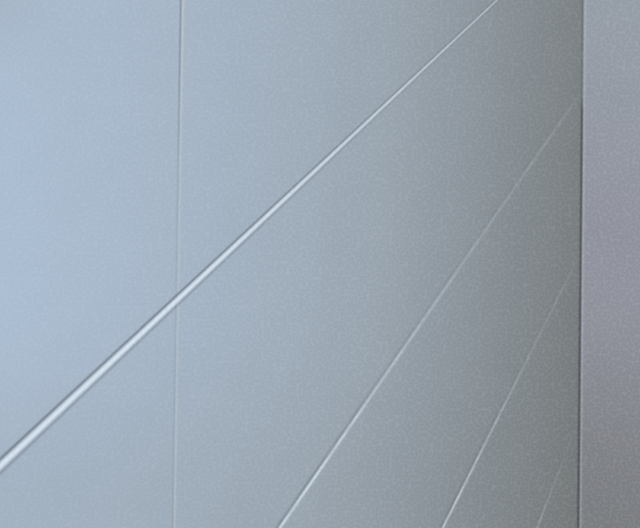
Reproduce this texture procedurally as a Shadertoy shader.

```glsl
// Blue-grey brushed wall panels with slanting bright scratches and a dark vertical seam.

// Wall tones, from lit to shaded
const vec3 LIT = vec3(0.69, 0.765, 0.85);
const vec3 MIDTONE = vec3(0.605, 0.65, 0.69);
const vec3 SHADE = vec3(0.455, 0.468, 0.468);
// Side panel tones, from bottom to top
const vec3 SIDE_LOW = vec3(0.495, 0.505, 0.52);
const vec3 SIDE_MID = vec3(0.575, 0.585, 0.625);
const vec3 SIDE_TOP = vec3(0.595, 0.625, 0.665);
// Lines
const vec3 GLINT = vec3(0.87, 0.92, 0.96);
const vec3 FAINT_GLINT = vec3(0.74, 0.77, 0.79);
const vec3 GROOVE = vec3(0.29, 0.31, 0.33);
// Line ends, in canvas heights
const vec2 SEAM_LOW = vec2(1.095, 0.0), SEAM_HIGH = vec2(1.104, 1.0);
const vec2 JOINT_LOW = vec2(0.3305, 0.0), JOINT_HIGH = vec2(0.3465, 1.0);
const vec2 RIDGE_LOW = vec2(0.0, 0.117), RIDGE_HIGH = vec2(0.9415, 1.0);
// Surface
const float GRAIN_CELLS = 165.0;
const float GRAIN_LIT = 0.022, GRAIN_SHADE = 0.055;
const float MOTTLE = 0.005;

vec2 hash2(vec2 cell) {
    vec3 q = fract(cell.xyx * vec3(0.1031, 0.1030, 0.0973));
    q += dot(q, q.yzx + 33.33);
    return fract((q.xx + q.yz) * q.zy);
}

// Distance to the nearest scattered point
float cellular(vec2 p) {
    vec2 cell = floor(p), f = fract(p);
    float nearest = 2.0;
    for (int y = -1; y <= 1; y++)
        for (int x = -1; x <= 1; x++) {
            vec2 offset = vec2(x, y);
            vec2 d = offset + hash2(cell + offset) - f;
            nearest = min(nearest, dot(d, d));
        }
    return sqrt(nearest);
}

float layeredSines(vec2 p) {
    float sum = 0.0, amplitude = 0.5;
    for (int i = 0; i < 4; i++) {
        sum += amplitude * sin(p.x + 1.7 * sin(p.y)) * cos(p.y - 0.6 * p.x);
        p = mat2(1.5, 1.1, -1.1, 1.5) * p + 2.3;
        amplitude *= 0.6;
    }
    return sum;
}

// x: fraction along a-b; y: signed distance, positive to the left of it
vec2 lineCoords(vec2 p, vec2 a, vec2 b) {
    vec2 d = b - a;
    float len = length(d);
    d /= len;
    return vec2(dot(p - a, d) / len, dot(p - a, vec2(-d.y, d.x)));
}

// Soft stroke that never gets thinner than a pixel
float stroke(float dist, float width) {
    float pixel = 0.6 / iResolution.y;
    float spread = width * width + pixel * pixel;
    return exp(-dist * dist / spread) * width * inversesqrt(spread);
}

// Thin bright scratch with a dark upper edge, fading as it climbs
vec3 scratch(vec3 color, vec2 p, vec2 a, vec2 b, float width, float strength) {
    vec2 l = lineCoords(p, a, b);
    float fade = strength * mix(1.0, 0.22, smoothstep(0.0, 0.75, l.x));
    fade *= 1.0 - smoothstep(0.9, 1.05, l.x);
    fade *= 0.85 + 0.15 * sin(l.x * 71.0 + 2.0 * sin(l.x * 29.0));
    color = mix(color, GROOVE, 0.4 * fade * stroke(l.y - 1.9 * width, width));
    return mix(color, GLINT, fade * stroke(l.y, width));
}

void mainImage(out vec4 fragColor, in vec2 fragCoord) {
    vec2 p = fragCoord / iResolution.y;
    vec2 seam = lineCoords(p, SEAM_LOW, SEAM_HIGH);
    float u = clamp(p.x / SEAM_LOW.x, 0.0, 1.0);

    // Main wall: light falls off to the right and towards the floor
    float tone = 0.08 + 0.29 * u + 0.55 * u * u;
    tone += 0.2 * (1.0 - u) * smoothstep(0.45, 0.0, p.y) - 0.1 * u * (p.y - 0.4);
    tone += 0.16 * exp(-12.0 * length(p - vec2(0.0, 1.0)));
    tone = clamp(tone, 0.0, 1.0);
    vec3 color = tone < 0.5 ? mix(LIT, MIDTONE, tone * 2.0)
                            : mix(MIDTONE, SHADE, tone * 2.0 - 1.0);

    // Faint upright joint
    vec2 joint = lineCoords(p, JOINT_LOW, JOINT_HIGH);
    float upper = smoothstep(0.55, 1.0, p.y);
    color = mix(color, GROOVE, (0.1 + 0.25 * upper) * stroke(joint.y - 0.004, 0.002));
    color = mix(color, FAINT_GLINT, (0.5 + 0.3 * upper) * stroke(joint.y, 0.0023));

    // Broad ridge, tapering to the upper right
    vec2 ridge = lineCoords(p, RIDGE_LOW, RIDGE_HIGH);
    float width = mix(0.0056, 0.0016, clamp(ridge.x, 0.0, 1.0));
    float gleam = mix(0.92, 0.5, smoothstep(0.35, 1.0, ridge.x));
    color = mix(color, GROOVE, 0.55 * gleam * stroke(ridge.y - 1.7 * width, 0.55 * width));
    color = mix(color, GROOVE, 0.3 * gleam * stroke(ridge.y + 1.7 * width, 0.6 * width));
    color = mix(color, GLINT, gleam * stroke(ridge.y, width));

    // Lesser scratches
    color = scratch(color, p, vec2(0.530, 0.0), vec2(1.095, 0.818), 0.0027, 0.8);
    color = scratch(color, p, vec2(0.8386, 0.0), vec2(1.092, 0.506), 0.0022, 0.65);
    color = scratch(color, p, vec2(1.017, 0.0), vec2(1.09, 0.19), 0.002, 0.25);

    // Side panel
    vec3 side = mix(SIDE_LOW, SIDE_MID, smoothstep(0.0, 0.48, p.y));
    side = mix(side, SIDE_TOP, smoothstep(0.5, 1.0, p.y));
    float pixel = 0.7 / iResolution.y;
    color = mix(color, side, smoothstep(pixel, -pixel, seam.y));

    // Seam: dark below, paler near the top, with a lit right lip
    float depth = mix(0.85, 0.4, smoothstep(0.79, 0.82, p.y));
    color = mix(color, FAINT_GLINT, 0.4 * stroke(seam.y + 0.004, 0.0025));
    color = mix(color, GROOVE, depth * stroke(seam.y, 0.0024));

    // Grain and mottling
    float grain = cellular(p * GRAIN_CELLS) - 0.47;
    color += grain * mix(GRAIN_LIT, GRAIN_SHADE, u * (1.0 - 0.3 * p.y));
    color += MOTTLE * layeredSines(p * 23.0);
    fragColor = vec4(clamp(color, 0.0, 1.0), 1.0);
}
```
